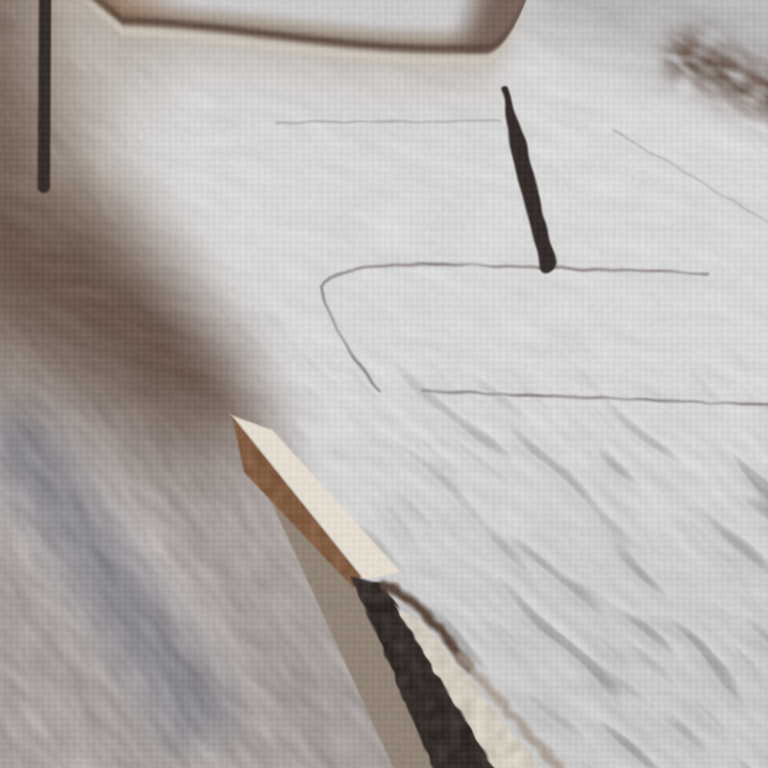
A Shadertoy shader for this texture:

```glsl
// Pale grooved wood with a soft shadow, a bowl rim, two rods and a carved blade.
const vec3 PAPER = vec3(.845, .842, .845);
const vec3 GREY = vec3(.665, .637, .628);
const vec3 WARM = vec3(.635, .585, .535);
const vec3 DEEP = vec3(.415, .345, .305);
const vec3 INK = vec3(.21, .18, .17);
const vec3 BROWN = vec3(.5, .36, .26);
const vec3 CREAM = vec3(.89, .86, .81);
const float EDGE = .0025;  // edge softness
const float SLOPE = .76;   // groove angle
const float GROOVE = .16;  // groove depth
const float WEAVE = .009;

vec2 hash2(vec2 p) {
  vec3 h = fract(p.xyx * vec3(.1031, .103, .0973));
  h += dot(h, h.yzx + 33.33);
  return fract((h.xx + h.yz) * h.zy) * 2. - 1.;
}

float noise(vec2 p) {
  vec2 i = floor(p), f = p - i, u = f * f * (3. - 2. * f), e = vec2(1, 0);
  return mix(mix(dot(hash2(i), f), dot(hash2(i + e), f - e), u.x),
    mix(dot(hash2(i + e.yx), f - e.yx), dot(hash2(i + 1.), f - 1.), u.x), u.y);
}

// Noise stretched along a falling direction
float grain(vec2 p, float angle, float along, float across) {
  float c = cos(angle), s = sin(angle);
  return noise(vec2(c * p.x - s * p.y, s * p.x + c * p.y) * vec2(along, across));
}

float fill(float d, float soft) { return 1. - smoothstep(-soft, soft, d); }
float bell(float d, float width) { return exp(-d * d / (width * width)); }

float segment(vec2 p, vec4 s) {
  vec2 e = s.zw - s.xy;
  p -= s.xy;
  return length(p - e * clamp(dot(p, e) / dot(e, e), 0., 1.));
}

// Quadratic arc: start, control, end
float curve(vec2 p, vec4 s, vec2 end) {
  float d = 9.;
  vec2 last = s.xy;
  for (int i = 1; i < 11; i++) {
    float t = float(i) / 10.;
    vec2 next = mix(mix(s.xy, s.zw, t), mix(s.zw, end, t), t);
    d = min(d, segment(p, vec4(last, next)));
    last = next;
  }
  return d;
}

float side(vec2 p, vec2 a, vec2 b) {
  vec2 e = normalize(b - a);
  return dot(p - a, vec2(-e.y, e.x));
}

// Convex quad, corners clockwise
float quad(vec2 p, vec4 s, vec4 t) {
  return fill(max(max(side(p, s.xy, s.zw), side(p, s.zw, t.xy)),
    max(side(p, t.xy, t.zw), side(p, t.zw, s.xy))), EDGE);
}

vec3 ground(vec2 p) {
  // Light side: flat grain above, steep grooves below
  vec3 light = PAPER - .055 * smoothstep(.55, .1, p.y);
  light -= .13 * fill(segment(p, vec4(.74, 1.02, 1.05, .93)) - .07, .07);
  float low = smoothstep(.62, .38, p.y + .1 * (p.x - .6));
  vec2 w = p + .012 * vec2(noise(p * 9.), noise(p * 9. + 40.));
  float steep = grain(w, SLOPE, 9., 52.);
  float relief = steep - grain(w + .005, SLOPE, 9., 52.);
  float fine = grain(w, .3, 16., 60.);
  light += low * (.07 * relief - GROOVE * smoothstep(.08, .45, steep)) + .04 * fine;
  // Shaded side
  vec3 shade = mix(GREY, WARM, smoothstep(.4, .75, p.y));
  shade += .09 * (grain(p, .98, 3., 17.) + grain(p, .9, 22., 75.));
  shade -= vec3(.11, .09, .055) * bell(segment(p, vec4(.03, .42, .25, .08)), .055);
  float deep = max(bell(segment(p, vec4(-.03, .7, .25, .53)), .125),
    .8 * bell(segment(p, vec4(-.03, 1, -.02, .7)), .11));
  shade = mix(shade, DEEP + .06 * fine, deep);
  float border = .13 + .68 * max(.8 - p.y, 0.) - .04 * smoothstep(.5, .3, p.y);
  float blur = .02 + .08 * smoothstep(.3, .6, p.y) + .1 * smoothstep(.8, .95, p.y);
  return mix(light, shade, fill(p.x - border, blur));
}

vec3 bowl(vec3 col, vec2 p) {
  float rise = max(p.x - .63, 0.);
  float base = .968 - .038 * smoothstep(.12, .58, p.x) + .8 * max(.16 - p.x, 0.);
  float d = p.y - base - 23. * rise * rise;
  float span = smoothstep(.06, .16, p.x) * smoothstep(.71, .62, p.x);
  col = mix(col, WARM, .65 * span * exp(min(d, 0.) / .038));
  vec3 inside = mix(WARM, PAPER - .05, smoothstep(.012, .042, d));
  inside = mix(inside, BROWN, .6 * smoothstep(.26, .13, p.x));
  inside = mix(inside, DEEP + .05, smoothstep(.58, .64, p.x + .3 * (.97 - p.y)));
  col = mix(col, inside, fill(-d, .004));
  col = mix(col, CREAM - .08, .8 * span * bell(d + .008, .007));
  return mix(col, DEEP - .07, .85 * span * bell(d - .007, .006));
}

vec3 lines(vec3 col, vec2 p) {
  vec2 q = p + .004 * noise(p * 35.);
  // Worn outline and faint cracks
  float d = min(curve(q, vec4(.417, .625, .435, .662), vec2(.6, .655)),
    curve(q, vec4(.6, .655, .78, .651), vec2(.92, .642)));
  d = min(d, curve(q, vec4(.417, .625, .44, .55), vec2(.495, .492)));
  d = min(d, segment(q, vec4(.55, .491, 1.02, .472)));
  float faint = min(segment(q, vec4(.36, .84, .65, .843)), segment(q, vec4(.8, .83, 1, .71)));
  float mark = max(fill(d - .002, EDGE), .5 * fill(faint - .0015, EDGE));
  col = mix(col, GREY - .12, mark * (.75 + .6 * noise(p * 22.)));
  // Rough bark
  float bark = bell(segment(q, vec4(.9, .925, 1.03, .865)), .034);
  col = mix(col, DEEP, bark * clamp(.75 + 1.3 * grain(p, .5, 35., 90.), 0., 1.));
  // Rods
  float taper = .01 - .006 * smoothstep(.8, .885, p.y);
  float rods = min(segment(p, vec4(.059, 1.05, .057, .757)) - .008,
    segment(q, vec4(.657, .884, .713, .656)) - taper);
  return mix(col, INK, fill(rods, EDGE));
}

vec3 blade(vec3 col, vec2 p) {
  vec2 tip = vec2(.302, .459);
  float rough = .1 * noise(p * 60.);
  vec2 q = p + .04 * rough;
  col = mix(col, WARM - .07, quad(p, vec4(tip, .47, .24), vec4(.6, -.05, .535, -.05)));
  col = mix(col, BROWN + rough, quad(p, vec4(tip, .47, .25), vec4(.46, .235, .318, .385)));
  col = mix(col, CREAM, quad(p, vec4(tip, .355, .44), vec4(.522, .255, .475, .245)));
  col = mix(col, INK + rough, quad(q, vec4(.457, .25, .5, .24), vec4(.675, -.05, .585, -.05)));
  col = mix(col, CREAM - .07 + rough, quad(q, vec4(.515, .21, .55, .19), vec4(.745, -.05, .675, -.05)));
  float rim = curve(q, vec4(.5, .238, .545, .225), vec2(.61, .13));
  col = mix(col, DEEP - .06, fill(rim - .006, .005));
  return mix(col, WARM, .8 * fill(segment(q, vec4(.6, .145, .745, -.02)) - .006, .006));
}

void mainImage(out vec4 fragColor, in vec2 fragCoord) {
  vec2 p = fragCoord / iResolution.xy;
  vec3 col = blade(lines(bowl(ground(p), p), p), p);
  vec2 weave = sin(p * 760.);
  col += WEAVE * (weave.x + weave.y) + .025 * noise(p * 150.);
  fragColor = vec4(clamp(col, 0., 1.), 1);
}
```
